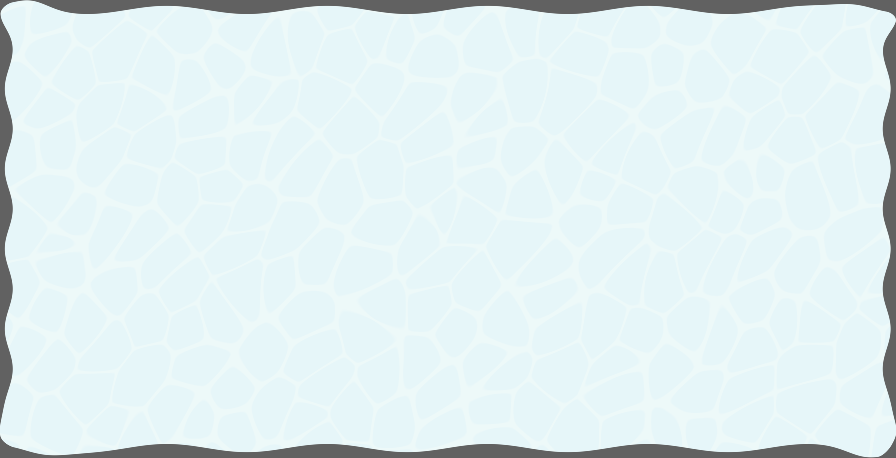
A WebGL 1 fragment shader for this background:

```glsl
precision highp float;
// Pale water sheet with a wavy outline on a dark grey ground.
// Cosine waves plus corner bulges form the outline; a slanted,
// rounded Voronoi network gives the faint light ripples inside.
uniform vec2 u_resolution;

const float TAU = 6.2831853;

vec2 hash2(vec2 p) {
  return fract(sin(vec2(dot(p, vec2(127.1, 311.7)), dot(p, vec2(269.5, 183.3)))) * 43758.5453);
}

float bulge(float x, float center, float width) {
  float t = (x - center) / width;
  return exp(-t * t);
}

// Distance inside the wavy outline, with rounded corners
float sheetDistance(vec2 p) {
  float waveX = 3.5 * cos(TAU * (p.x - 143.0) / 137.5);
  float waveY = 3.4 * cos(TAU * (p.y - 76.0) / 68.5);
  float top = 8.5 - waveX - 6.0 * bulge(p.x, 27.0, 20.0) - 5.5 * bulge(p.x, 735.0, 25.0);
  float bottom = 383.5 - waveX + 6.0 * bulge(p.x, 36.0, 27.0) + 5.5 * bulge(p.x, 742.0, 22.0);
  float left = 7.5 - waveY - 4.0 * bulge(p.y, 14.0, 14.0) - 9.0 * bulge(p.y, 374.0, 17.0);
  float right = 760.0 + waveY + 6.0 * bulge(p.y, 18.0, 14.0) + 9.5 * bulge(p.y, 373.0, 16.0);
  vec2 inset = vec2(min(p.x - left, right - p.x), min(p.y - top, bottom - p.y));
  float radius = 8.0;
  vec2 corner = max(radius - inset, 0.0);
  return min(radius - length(corner), max(min(inset.x, inset.y), 0.0) + radius);
}

// Wall measure between cells: small on walls, widening where three cells meet
float cellWall(vec2 p) {
  vec2 base = floor(p);
  vec3 nearest = vec3(9.0);
  for (int j = -2; j <= 2; j++) {
    for (int i = -2; i <= 2; i++) {
      vec2 cell = base + vec2(float(i), float(j));
      float d = length(cell + 0.1 + 0.8 * hash2(cell) - p);
      if (d < nearest.x) nearest = vec3(d, nearest.xy);
      else if (d < nearest.y) nearest = vec3(nearest.x, d, nearest.y);
      else nearest.z = min(nearest.z, d);
    }
  }
  vec2 gap = max(nearest.yz - nearest.x, 0.0001);
  return gap.x * gap.y / (gap.x + gap.y);
}

void main() {
  // Canvas units, 768 by 392, with y measured from the top
  vec2 uv = gl_FragCoord.xy / u_resolution;
  vec2 p = vec2(uv.x, 1.0 - uv.y) * vec2(768.0, 392.0);
  float pixel = 768.0 / u_resolution.x;

  // Ripples: gently bent cells, stretched up to the right
  vec2 bent = p + 3.5 * sin(p.yx / vec2(17.0, 21.0) + vec2(0.0, 1.3));
  vec2 cellPos = vec2(dot(bent, vec2(0.83, 0.56)) / 33.0, dot(bent, vec2(0.56, -0.83)) / 44.0);
  float width = 0.065 + 0.025 * sin(p.x / 31.0 + 2.0 * sin(p.y / 43.0));
  float soft = 0.02 * pixel;
  float ripple = 1.0 - smoothstep(width - soft, width + soft, cellWall(cellPos));
  vec3 water = mix(vec3(0.902, 0.965, 0.976), vec3(0.929, 0.975, 0.976), ripple);

  // Sheet over the grey ground
  float sheet = smoothstep(-0.5 * pixel, 0.5 * pixel, sheetDistance(p));
  gl_FragColor = vec4(mix(vec3(0.38), water, sheet), 1.0);
}
```
